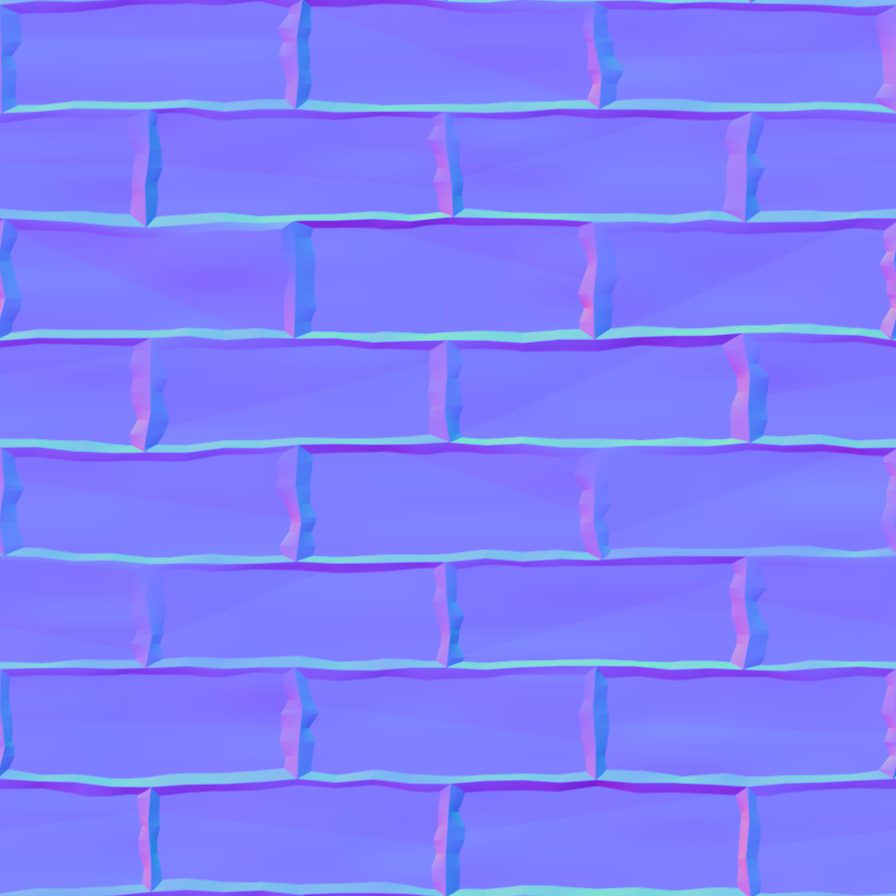
Reproduce this texture map procedurally as a Shadertoy shader.

```glsl
// Tangent-space normal map of a running-bond brick wall, 3 bricks by 8 rows.
// A height field (chipped bevels, tilted and folded faces) is differentiated
// by central differences, and the normal is encoded with green pointing down.

float hash(vec2 p) {
    vec3 q = fract(vec3(p.xyx) * 0.1031);
    q += dot(q, q.yzx + 33.33);
    return fract((q.x + q.y) * q.z);
}

// Piecewise linear noise that wraps after a whole period; gives sharp teeth
float lineNoise(float x, float period, float seed) {
    float i = floor(x);
    return mix(hash(vec2(mod(i, period), seed)),
               hash(vec2(mod(i + 1.0, period), seed)), x - i);
}

float smoothNoise(vec2 p) {
    vec2 i = floor(p), f = p - i;
    f = f * f * f * (f * (f * 6.0 - 15.0) + 10.0);
    return mix(mix(hash(i), hash(i + vec2(1, 0)), f.x),
               mix(hash(i + vec2(0, 1)), hash(i + vec2(1, 1)), f.x), f.y);
}

float wallHeight(vec2 uv) {
    // Signed distance to the nearest bed joint, which wanders along x
    float bed = floor(uv.y * 8.0 + 0.5);
    float bedSeed = mod(bed, 8.0);
    float bend = 0.10 * (lineNoise(uv.x * 6.0, 6.0, bedSeed) - 0.5)
               + 0.04 * (lineNoise(uv.x * 24.0, 24.0, bedSeed + 20.0) - 0.5);
    float dy = (uv.y * 8.0 - bed - bend) / 8.0;
    float row = bed - step(dy, 0.0);
    float rowId = mod(row, 8.0);

    // Signed distance to the nearest head joint, staggered by half a brick
    float x = uv.x * 3.0 - 0.5 * mod(row + 1.0, 2.0);
    float head = floor(x + 0.5);
    float headSeed = 40.0 + rowId * 3.0 + mod(head, 3.0);
    float dx = (x - head) / 3.0
             - 0.012 * (lineNoise(uv.y * 24.0, 24.0, headSeed) - 0.5);
    float col = head - step(dx, 0.0);

    float id = 100.0 + rowId * 3.0 + mod(col, 3.0);
    vec2 p = vec2((x - col - 0.5) / 3.0, uv.y - (row + 0.5) / 8.0);

    // Bevel widths: jagged at the ends, slowly varying along top and bottom
    float endSeed = id * 2.0 + step(dx, 0.0);
    float bedSide = id * 2.0 + step(dy, 0.0) + 100.0;
    float endWidth = mix(0.012, 0.023, hash(vec2(endSeed, 3.0)))
                   * mix(0.55, 1.2, lineNoise(uv.y * 64.0, 64.0, endSeed));
    float bedWidth = mix(0.008, 0.012, hash(vec2(bedSide, 5.0)))
                   * mix(0.6, 1.25, lineNoise(uv.x * 21.0, 21.0, bedSide));
    float bevel = min(1.0, min(abs(dx) / endWidth, abs(dy) / bedWidth));

    // Face: relief, slight tilt, soft undulation and one slanted fold
    float relief = mix(0.0045, 0.0088, hash(vec2(id, 7.0)));
    float tilt = 0.05 * (hash(vec2(id, 11.0)) - 0.6) * p.y;
    float waves = 0.0028 * (smoothNoise(p * vec2(7.0, 20.0) + id * 7.3) - 0.5);
    float slant = 0.9 * (hash(vec2(id, 13.0)) - 0.5);
    float fold = 0.06 * max(0.0, p.y + slant * p.x
               - 0.06 * (hash(vec2(id, 17.0)) - 0.2));
    return bevel * (relief + tilt + waves - fold);
}

void mainImage(out vec4 fragColor, in vec2 fragCoord) {
    vec2 uv = fragCoord / iResolution.xy;
    vec2 e = vec2(0.0012, 0.0);

    // Slope of the wall, softened by the width of the difference
    vec2 slope = vec2(wallHeight(uv + e.xy) - wallHeight(uv - e.xy),
                      wallHeight(uv + e.yx) - wallHeight(uv - e.yx)) / (2.0 * e.x);
    vec3 normal = normalize(vec3(-slope.x, slope.y, 1.0));
    fragColor = vec4(0.5 + 0.5 * normal, 1.0);
}
```
